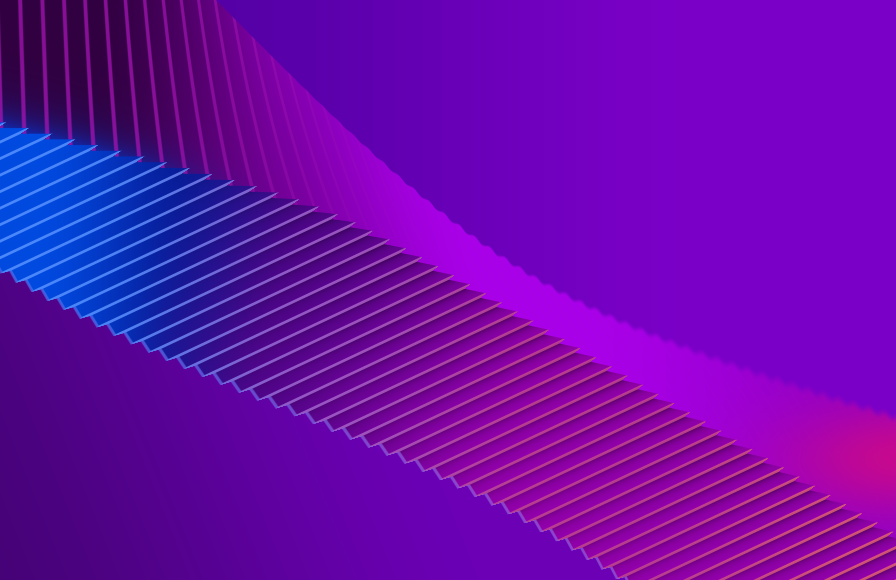
Reproduce this background procedurally as a WebGL 1 fragment shader.

```glsl
precision highp float;
uniform vec2 u_resolution;

#define SLAT_SPACING 0.0285
#define SLAT_SLOPE 0.47
#define FIRST_SLAT 0.755
#define LINE_WIDTH 0.09
#define TOOTH_SIZE 0.015
#define RIPPLE_SIZE 0.003
#define SHADOW_DEPTH 0.55

// Smooth hinge: 0 on the left, slope 1 on the right.
float bend(float d, float width) {
  return 0.5 * (d + sqrt(d * d + width * width));
}

// Outlines of the ribbon, as heights over x.
float crestHeight(float x) {
  return 1.368 - 1.08 * x + 0.81 * bend(x - 0.86, 0.3);
}

float ridgeHeight(float x) {
  return 0.787 - 0.24 * x - 0.35 * bend(x - 0.57, 0.12);
}

float hemHeight(float x) {
  float d = x - 0.5;
  return 0.294 - 0.42 * d - 0.27 * d * d * d;
}

// Slat number, whole on each bright edge and growing downwards.
float slatIndex(vec2 p) {
  return (FIRST_SLAT - p.y + SLAT_SLOPE * p.x) / SLAT_SPACING;
}

float sawtooth(float n) {
  float f = fract(n - 0.1);
  return f - smoothstep(0.86, 1.0, f) - 0.43;
}

float slatLine(float n, float width, float blur) {
  float d = abs(fract(n + 0.5) - 0.5);
  return 1.0 - smoothstep(width - blur, width + blur, d);
}

vec3 backdrop(vec2 p) {
  vec3 upper = mix(vec3(0.33, 0.0, 0.65), vec3(0.48, 0.0, 0.78), smoothstep(0.3, 1.25, p.x));
  vec3 lower = mix(vec3(0.27, 0.01, 0.46), vec3(0.42, 0.0, 0.71), smoothstep(-0.1, 0.9, p.x + 0.4 * p.y));
  return mix(lower, upper, smoothstep(-0.1, 0.1, p.y - ridgeHeight(p.x)));
}

// Back face: near-vertical ribs that lean over and fade to the right.
vec3 backFace(vec2 p, float blur) {
  float rise = p.y - ridgeHeight(p.x);
  float lean = min(0.03 + 1.3 * p.x * p.x, 1.0);
  float tipX = p.x + lean * rise;
  float n = slatIndex(vec2(tipX, ridgeHeight(tipX)));

  vec3 face = mix(vec3(0.19, 0.0, 0.25), vec3(0.43, 0.0, 0.56), smoothstep(0.15, 0.5, p.x));
  face = mix(face, vec3(0.66, 0.0, 0.91), smoothstep(0.4, 0.85, p.x + 0.4 * rise));
  face = mix(face, vec3(0.57, 0.0, 0.77), smoothstep(1.0, 1.5, p.x));

  float blueGlow = exp(-max(rise, 0.0) / 0.03) * (1.0 - smoothstep(0.1, 0.5, p.x));
  face = mix(face, vec3(0.06, 0.16, 0.68), 0.85 * blueGlow);
  vec2 glowOffset = (p - vec2(1.56, 0.21)) / vec2(0.2, 0.09);
  face = mix(face, vec3(0.83, 0.04, 0.5), 0.8 * exp(-dot(glowOffset, glowOffset)));

  float fade = mix(0.75, 0.07, smoothstep(0.2, 0.75, p.x));
  return mix(face, vec3(0.64, 0.08, 0.7), fade * slatLine(n, LINE_WIDTH, blur));
}

// Front face: slanted slats, each with a lit edge and a shadow below it.
vec3 frontFace(vec2 p, float n, float blur) {
  float depth = clamp((ridgeHeight(p.x) - p.y) / 0.3, 0.0, 1.0);
  vec3 face = mix(vec3(0.0, 0.29, 0.88), vec3(0.03, 0.11, 0.6), smoothstep(0.05, 0.34, p.x));
  face = mix(face, vec3(0.29, 0.02, 0.53), smoothstep(0.28, 0.55, p.x + 0.08 * depth));
  face = mix(face, vec3(0.58, 0.0, 0.68), smoothstep(0.45, 1.0, p.x + 0.1 * depth));

  float shadowZone = smoothstep(0.2, 0.7, p.x) * mix(1.0, 0.55, depth);
  float shadow = exp(-3.5 * fract(n)) * smoothstep(0.0, 0.1, 1.0 - fract(n));
  face *= 1.0 - SHADOW_DEPTH * shadowZone * shadow;

  vec3 edge = mix(vec3(0.34, 0.57, 1.0), vec3(0.65, 0.38, 0.8), smoothstep(0.15, 0.6, p.x));
  edge = mix(edge, vec3(0.76, 0.28, 0.56), smoothstep(0.55, 0.95, p.x));
  edge = mix(edge, vec3(0.88, 0.38, 0.45), smoothstep(1.1, 1.5, p.x));
  return mix(face, edge, 0.85 * slatLine(n, LINE_WIDTH, blur));
}

void main() {
  vec2 p = gl_FragCoord.xy / u_resolution.y;
  float pixel = 1.0 / u_resolution.y;
  float blur = 0.7 * pixel / SLAT_SPACING;
  float n = slatIndex(p);
  float tooth = TOOTH_SIZE * sawtooth(n);

  // Signed heights from the three serrated outlines.
  float ripple = RIPPLE_SIZE * sin(p.x * 240.0) * smoothstep(0.4, 0.9, p.x);
  float belowCrest = crestHeight(p.x) + ripple - p.y;
  float belowRidge = ridgeHeight(p.x) + tooth - p.y;
  float aboveHem = p.y - hemHeight(p.x) + tooth;

  // Layers from back to front.
  vec3 color = backdrop(p);
  float crestBlur = pixel + 0.008 * smoothstep(0.7, 1.4, p.x);
  color = mix(color, backFace(p, blur), smoothstep(-crestBlur, crestBlur, belowCrest));
  color = mix(color, frontFace(p, n, blur), smoothstep(-pixel, pixel, belowRidge));
  color = mix(backdrop(p), color, smoothstep(-pixel, pixel, aboveHem));

  // Thin lit rim along the hem.
  float rim = 1.0 - smoothstep(0.001, 0.001 + 1.5 * pixel, abs(aboveHem));
  vec3 rimColor = mix(vec3(0.3, 0.45, 0.95), vec3(0.58, 0.38, 0.86), smoothstep(0.1, 0.8, p.x));
  color = mix(color, rimColor, 0.7 * rim);

  gl_FragColor = vec4(color, 1.0);
}
```
